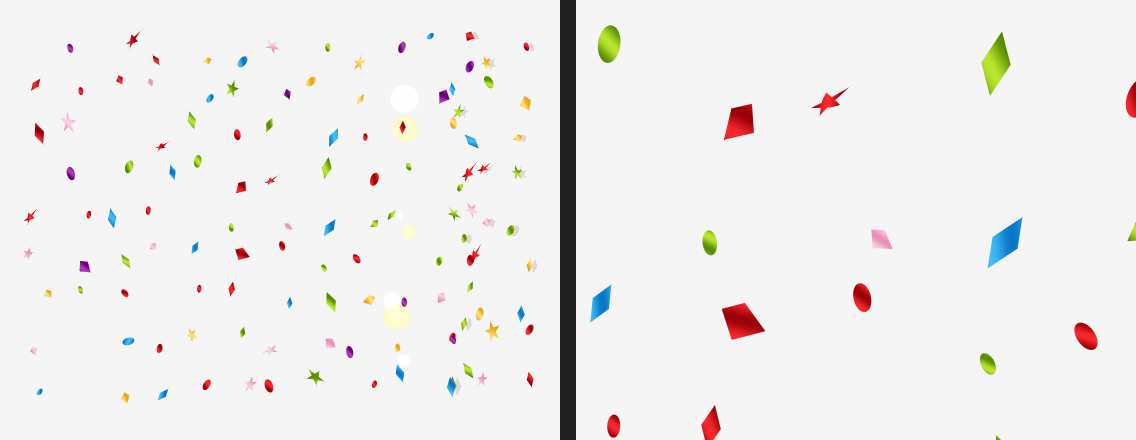
Left: the whole. Right: its middle third, enlarged.
Give the GLSL for this pattern, as a Shadertoy shader.

```glsl
// Scattered glossy confetti with pale light discs on a light grey ground.

const vec3 GROUND = vec3(0.961);
const vec3 SHADOW = vec3(0.85, 0.84, 0.79);
const vec3 GLOW_YELLOW = vec3(1.0, 0.99, 0.72);
const vec2 FIELD_LOW = vec2(0.035, 0.08);     // confetti area, share of canvas
const vec2 FIELD_HIGH = vec2(0.97, 0.935);
const vec2 FIELD_CELLS = vec2(13.0, 9.0);
const float FIELD_DENSITY = 0.88;
const vec2 STRIP_LOW = vec2(0.795, 0.08);     // crowded strip on the right
const vec2 STRIP_HIGH = vec2(0.855, 0.93);
const vec2 STRIP_CELLS = vec2(1.0, 15.0);
const float JITTER = 0.66;
const float SHADOW_START = 0.8;
const vec2 SHADOW_SHIFT = vec2(0.011, -0.001);
const int GLOW_COUNT = 8;

// Order: red, green, blue, yellow, pink, purple
const vec3 DEEP[6] = vec3[6](vec3(0.60, 0.0, 0.03), vec3(0.33, 0.55, 0.0),
    vec3(0.03, 0.46, 0.78), vec3(0.92, 0.64, 0.10),
    vec3(0.92, 0.56, 0.72), vec3(0.38, 0.0, 0.44));
const vec3 BRIGHT[6] = vec3[6](vec3(0.98, 0.16, 0.18), vec3(0.73, 0.90, 0.18),
    vec3(0.25, 0.74, 0.97), vec3(1.0, 0.87, 0.44),
    vec3(0.98, 0.81, 0.89), vec3(0.72, 0.22, 0.74));

// Eight hue choices for each kind of piece
const int HUES[32] = int[32](0, 0, 0, 1, 1, 2, 3, 5,
                             1, 1, 1, 2, 2, 2, 0, 3,
                             0, 0, 3, 3, 4, 4, 1, 5,
                             4, 4, 4, 0, 0, 1, 1, 3);

const int OVAL = 0, DIAMOND = 1, QUAD = 2, STAR = 3;
const float LENGTHS[4] = float[4](0.0112, 0.0185, 0.0118, 0.021);
const float WIDTHS[4] = float[4](0.6, 0.45, 0.9, 0.75);

struct Piece { int kind; int hue; float angle; float shear; vec2 size; };

float hash(vec2 p) {
    return fract(sin(dot(p, vec2(127.1, 311.7))) * 43758.5453);
}

Piece makePiece(vec2 id) {
    Piece c;
    float pick = hash(id + 1.3);
    c.kind = pick < 0.38 ? OVAL : pick < 0.59 ? DIAMOND : pick < 0.78 ? QUAD : STAR;
    c.hue = HUES[c.kind * 8 + int(hash(id + 2.7) * 8.0)];
    c.angle = (hash(id + 3.1) - 0.5) * 1.3;
    c.shear = (hash(id + 4.9) - 0.5) * 0.8;
    float grow = hash(id + 5.3);
    float scale = mix(0.75, 1.4, grow * grow);
    c.size = LENGTHS[c.kind] * scale * vec2(WIDTHS[c.kind], 1.0);
    if (c.kind == OVAL && c.hue == 2) c.angle -= 1.0;
    if (c.kind == STAR && c.hue == 0) {          // red stars streak up right
        c.angle = -0.8 + 0.2 * c.angle;
        c.size *= vec2(0.6, 0.75);
    }
    return c;
}

// Canvas offset to the unit frame of a piece
vec2 toLocal(Piece c, vec2 p) {
    float s = sin(c.angle), k = cos(c.angle);
    p = vec2(k * p.x + s * p.y, k * p.y - s * p.x) / c.size;
    p.x += c.shear * p.y;
    return p;
}

// Implicit outline, negative inside
float outline(Piece c, vec2 offset) {
    vec2 p = toLocal(c, offset);
    if (c.kind == OVAL) return length(p) - 1.0;
    if (c.kind == DIAMOND) return abs(p.x) + abs(p.y) - 1.0;
    if (c.kind == QUAD) return max(abs(p.x) / (1.0 - 0.25 * clamp(p.y, -1.0, 1.0)), abs(p.y)) - 0.75;
    if (c.hue == 0 && p.y > 0.0) p.y *= 0.6;
    float sector = 1.256637;
    float a = abs(mod(atan(p.x + 1e-6, p.y) + 0.5 * sector, sector) - 0.5 * sector);
    return dot(length(p) * vec2(cos(a), sin(a)) - vec2(1.0, 0.0), vec2(0.235, 0.676));
}

// Edge smoothed over about one pixel, using the local slope
float coverage(Piece c, vec2 p, float px) {
    float f = outline(c, p);
    vec2 slope = vec2(outline(c, p + vec2(px, 0.0)), outline(c, p + vec2(0.0, px))) - f;
    return clamp(0.5 - f / max(length(slope), 1e-5), 0.0, 1.0);
}

void drawConfetti(inout vec3 col, vec2 uv, vec2 low, vec2 high, vec2 cells,
                  float density, float seed, float aspect, float px) {
    vec2 origin = low * vec2(aspect, 1.0);
    vec2 cell = (high - low) * vec2(aspect, 1.0) / cells;
    vec2 home = floor((uv - origin) / cell);
    for (int j = -1; j <= 1; j++)
    for (int i = -1; i <= 1; i++) {
        vec2 id = home + vec2(i, j);
        if (any(lessThan(id, vec2(0.0))) || any(greaterThanEqual(id, cells))) continue;
        vec2 key = id + seed;
        if (hash(key) > density) continue;
        vec2 jitter = (vec2(hash(key + 6.1), hash(key + 7.7)) - 0.5) * JITTER;
        vec2 center = origin + (id + 0.5 + jitter) * cell;
        vec2 p = uv - center;
        Piece c = makePiece(key);
        if (center.x > SHADOW_START * aspect && hash(key + 8.3) > 0.45)
            col = mix(col, SHADOW, 0.9 * coverage(c, p - SHADOW_SHIFT, px));
        // Glossy band across the piece
        float wave = dot(toLocal(c, p), vec2(0.6, 1.0)) * 2.6 + 5.0 * hash(key + 9.5);
        vec3 ink = mix(DEEP[c.hue], BRIGHT[c.hue], 0.5 + 0.5 * sin(wave));
        col = mix(col, ink, coverage(c, p, px));
    }
}

// Pale discs in a loose column
void drawGlows(inout vec3 col, vec2 uv, float aspect, float px) {
    for (int i = 0; i < GLOW_COUNT; i++) {
        vec2 key = vec2(i, 41.0);
        float size = hash(key + 1.1);
        float radius = mix(0.008, 0.034, size * size);
        float y = mix(0.08, 0.92, (float(i) + hash(key + 2.2)) / float(GLOW_COUNT));
        float d = length(uv - vec2(aspect * mix(0.68, 0.735, hash(key + 3.3)), y));
        float disc = clamp(0.5 + (radius - d) / px, 0.0, 1.0);
        vec3 tint = i % 2 == 0 ? vec3(1.0) : mix(vec3(1.0), GLOW_YELLOW, 0.4 + 0.6 * d / radius);
        col = mix(col, tint, 0.9 * disc);
    }
}

void mainImage(out vec4 fragColor, in vec2 fragCoord) {
    float px = 1.0 / iResolution.y;
    float aspect = iResolution.x * px;
    vec2 uv = fragCoord * px;
    vec3 col = GROUND;
    drawGlows(col, uv, aspect, px);
    drawConfetti(col, uv, FIELD_LOW, FIELD_HIGH, FIELD_CELLS, FIELD_DENSITY, 17.0, aspect, px);
    drawConfetti(col, uv, STRIP_LOW, STRIP_HIGH, STRIP_CELLS, 1.0, 63.0, aspect, px);
    fragColor = vec4(col, 1.0);
}
```
